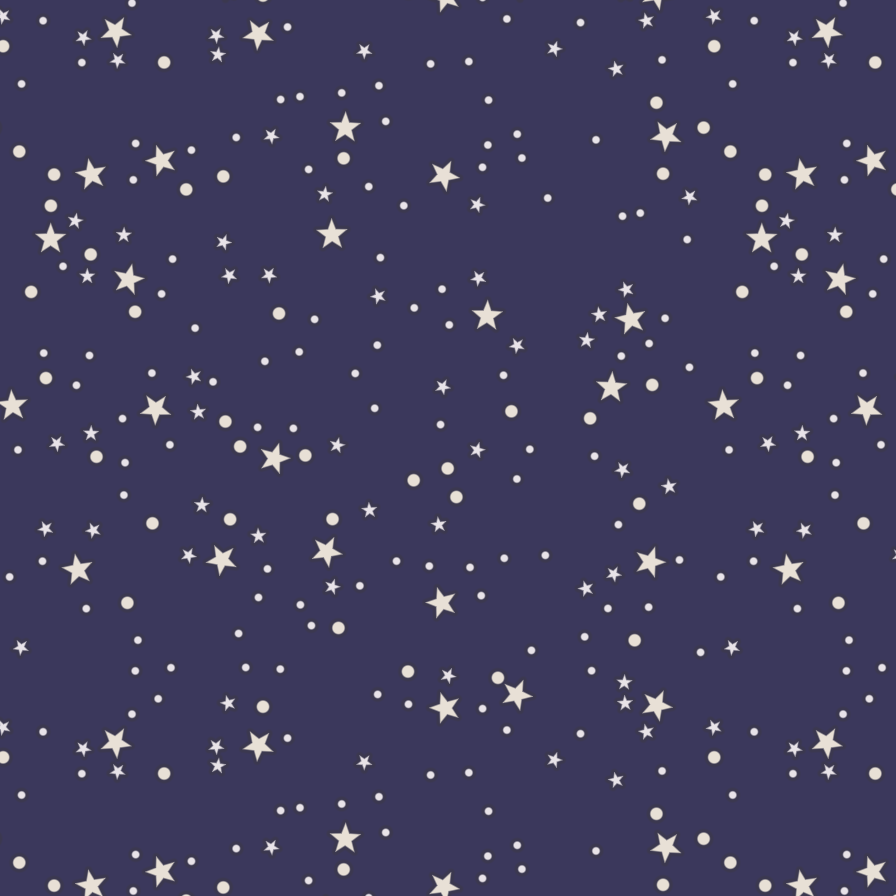
This pattern is drawn by a three.js fragment shader. Its source:

```glsl
// Night sky repeat: cream five-pointed stars with small stars and dots around them.
// A jittered grid holds one large star per 4x4 block of cells; the other cells are
// filled at random, more densely close to the large star. Repeats every 20 cells.
varying vec2 vUv;

const float CELLS = 25.2;   // grid cells across the canvas
const float PERIOD = 20.0;  // cells in one repeat

float hash(vec2 p) {
  return fract(sin(dot(p, vec2(127.1, 311.7))) * 43758.5453);
}

vec2 hash2(vec2 p) {
  return vec2(hash(p + 3.7), hash(p + 41.3));
}

// Signed distance to a five-pointed star with tips at the given radius
float starDistance(vec2 p, float radius, float turn) {
  float sector = 1.256637;
  float angle = abs(mod(atan(p.y, p.x) + turn, sector) - 0.5 * sector);
  vec2 q = length(p) * vec2(cos(angle), sin(angle));
  vec2 tip = vec2(radius, 0.0);
  vec2 edge = 0.42 * radius * vec2(0.809, 0.588) - tip;
  vec2 v = q - tip;
  float along = clamp(dot(v, edge) / dot(edge, edge), 0.0, 1.0);
  return length(v - edge * along) * sign(dot(v, vec2(edge.y, -edge.x)));
}

// Distance to the shape in one cell (x) and whether it is a large shape (y)
vec2 cellShape(vec2 p, vec2 cell) {
  vec2 id = mod(cell, PERIOD);

  // Each row of blocks slides sideways so the blocks do not line up
  float slide = floor(4.0 * hash(vec2(floor(id.y / 4.0), 9.0)));
  vec2 slot = vec2(mod(id.x + slide, PERIOD), id.y);
  vec2 block = floor(slot / 4.0);
  vec2 anchor = floor(3.0 * hash2(block + 60.0));
  vec2 apart = abs(mod(slot, 4.0) - anchor);
  float ring = max(apart.x, apart.y);
  bool isAnchor = ring < 0.5;

  // Smooth drift plus random jitter
  vec2 drift = 0.25 * sin(id.yx * 1.256637 + vec2(0.0, 2.0));
  vec2 jitter = (hash2(id) - 0.5) * (isAnchor ? 0.16 : 0.54);
  vec2 local = (p - cell - 0.5 - drift - jitter) / CELLS;
  float turn = 6.2832 * hash(id + 17.0);

  if (isAnchor) {
    if (hash(block + 5.0) < 0.06) return vec2(1.0, 0.0);
    return vec2(starDistance(local, 0.0178, turn), 1.0);
  }
  if (hash(id + 83.0) > (ring < 1.5 ? 0.62 : 0.4)) return vec2(1.0, 0.0);

  float kind = hash(id + 29.0);
  if (kind < 0.25) return vec2(starDistance(local, 0.0088, turn), 0.0);
  if (kind < 0.45) return vec2(length(local) - 0.0069, 1.0);
  return vec2(length(local) - 0.0042, 0.0);
}

void main() {
  vec2 p = vUv * CELLS;
  vec2 nearest = vec2(1.0, 0.0);
  for (int y = -1; y <= 1; y++) {
    for (int x = -1; x <= 1; x++) {
      vec2 shape = cellShape(p, floor(p) + vec2(float(x), float(y)));
      if (shape.x < nearest.x) nearest = shape;
    }
  }

  // Navy ground, slightly duller just around each shape
  vec3 navy = vec3(0.23, 0.22, 0.36);
  vec3 dullNavy = vec3(0.23, 0.22, 0.31);
  vec3 color = mix(dullNavy, navy, smoothstep(0.0025, 0.0055, nearest.x));

  // Large shapes are cream, small ones paler
  vec3 light = mix(vec3(0.91, 0.89, 0.91), vec3(0.91, 0.88, 0.84), nearest.y);
  color = mix(light, color, smoothstep(-0.0012, 0.0012, nearest.x));
  gl_FragColor = vec4(color, 1.0);
}
```
